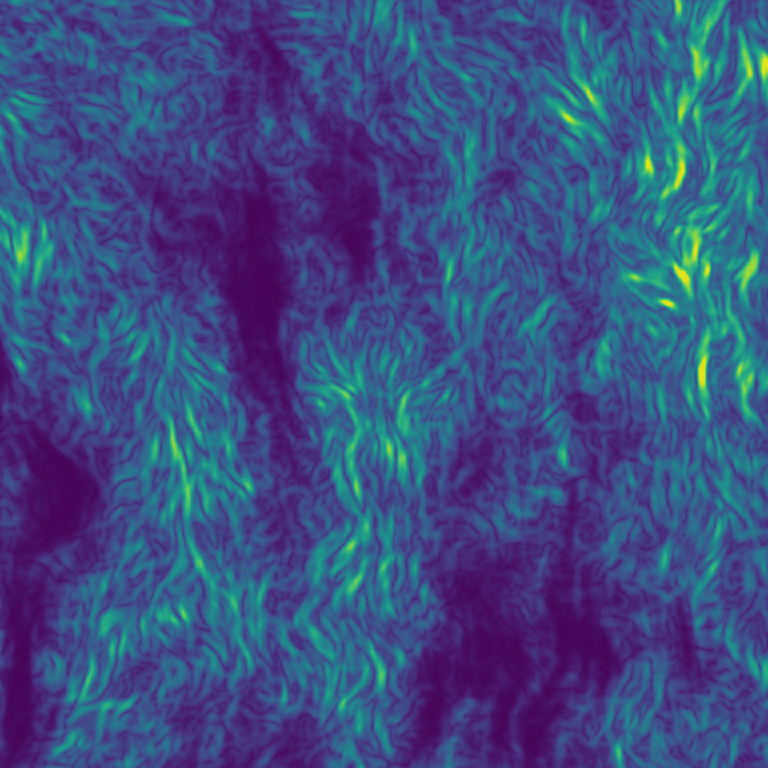
This texture is drawn by a Shadertoy shader. Its source:

```glsl
// Slope map of a rough, wind-combed relief: glowing filaments on violet, in a violet-teal-yellow ramp.

const float CELLS          = 192.0; // soft sample cells across the canvas
const float GRID_STRENGTH  = 0.5;   // how visible the sample cells are
const float GRAIN_FREQ     = 18.0;  // noise cells of the coarsest grain
const vec3  GRAIN_MIX      = vec3(0.50, 0.65, 0.36); // coarse to fine grain weights
const float BASE_LEVEL     = 0.26;  // typical ramp position
const float SLOPE_FLOOR    = 0.38;  // brightness where the slope vanishes
const float SLOPE_GAIN     = 0.68;  // brightness added by slope
const float BAND_CONTRAST  = 1.85;  // strength of bright bands
const float BEND           = 0.75;  // how far the bands bow sideways
const float BEND_HEIGHT    = 0.35;  // height where the bands stand upright
const float FLOW_WIGGLE    = 2.0;   // local turning of the filaments
const float STRETCH_DARK   = 0.08;  // filament length in dark areas
const float STRETCH_BRIGHT = 0.32;  // filament length in bright bands

// Random unit vector for a lattice point
vec2 latticeGradient(vec2 cell) {
    uvec2 v = uvec2(ivec2(cell)) * 1664525u + 1013904223u;
    v.x += v.y * 1664525u;
    v.y += v.x * 1664525u;
    v ^= v >> 16u;
    v.x += v.y * 1664525u;
    v ^= v >> 16u;
    float angle = float(v.x & 65535u) / 65536.0 * 6.28319;
    return vec2(cos(angle), sin(angle));
}

// Gradient noise: value in x, derivative in yz
vec3 gradientNoise(vec2 p) {
    vec2 i = floor(p), f = p - i;
    vec2 s  = f * f * f * (f * (f * 6.0 - 15.0) + 10.0);
    vec2 ds = 30.0 * f * f * (f * (f - 2.0) + 1.0);
    vec2 e = vec2(0.0, 1.0);
    vec2 ga = latticeGradient(i);
    vec2 gb = latticeGradient(i + e.yx);
    vec2 gc = latticeGradient(i + e.xy);
    vec2 gd = latticeGradient(i + e.yy);
    float a = dot(ga, f);
    float b = dot(gb, f - e.yx);
    float c = dot(gc, f - e.xy);
    float d = dot(gd, f - e.yy);
    float k = a - b - c + d;
    float value = a + s.x * (b - a) + s.y * (c - a) + s.x * s.y * k;
    vec2 slope = ga + s.x * (gb - ga) + s.y * (gc - ga)
               + s.x * s.y * (ga - gb - gc + gd)
               + ds * (s.yx * k + vec2(b, c) - a);
    return vec3(value, slope);
}

// Polynomial fit of the violet-teal-yellow ramp
vec3 ramp(float t) {
    const vec3 c0 = vec3(0.2777, 0.0054, 0.3341);
    const vec3 c1 = vec3(0.1051, 1.4046, 1.3846);
    const vec3 c2 = vec3(-0.3309, 0.2148, 0.0951);
    const vec3 c3 = vec3(-4.6342, -5.7991, -19.3324);
    const vec3 c4 = vec3(6.2283, 14.1799, 56.6906);
    const vec3 c5 = vec3(4.7764, -13.7451, -65.3530);
    const vec3 c6 = vec3(-5.4355, 4.6459, 26.3124);
    return c0 + t * (c1 + t * (c2 + t * (c3 + t * (c4 + t * (c5 + t * c6)))));
}

// Bands and wisps of four sizes that follow the bowed coordinate
float bandField(vec2 p, float across) {
    float wander = 0.07 * gradientNoise(p * 6.0 + 31.0).x;
    vec2 q = vec2(across + wander, p.y) * vec2(4.5, 1.9);
    float sum = 0.0, weight = 1.0;
    for (int i = 0; i < 4; i++) {
        sum += weight * gradientNoise(q + 7.3).x;
        q = q * 2.2 + 12.4;
        weight *= 0.68;
    }
    return sum;
}

// Slope of the grain, averaged along the flow to draw it into filaments
float combedSlope(vec2 p, vec2 flow, float stretch) {
    vec2 slope = vec2(0.0);
    for (int octave = 0; octave < 3; octave++) {
        vec2 q = p * GRAIN_FREQ * exp2(float(octave)) + 3.7 + 29.3 * float(octave);
        for (int i = -2; i <= 2; i++)
            slope += GRAIN_MIX[octave] * gradientNoise(q + flow * stretch * float(i)).yz;
    }
    float restoreContrast = 1.0 + 3.0 * stretch;
    return length(slope) / 5.0 * restoreContrast;
}

void mainImage(out vec4 fragColor, in vec2 fragCoord) {
    // Softly stepped sample grid
    vec2 grid = fragCoord / iResolution.y * CELLS;
    vec2 stepped = floor(grid) + smoothstep(0.0, 1.0, fract(grid));
    vec2 p = mix(grid, stepped, GRID_STRENGTH) / CELLS;

    // Bowed coordinate across the bands, and the direction along them
    float rise = p.y - BEND_HEIGHT;
    float side = 1.0 - p.x;
    float across = p.x + BEND * side * rise * rise;
    vec2 acrossSlope = vec2(1.0 - BEND * rise * rise, 2.0 * BEND * side * rise);
    float turn = FLOW_WIGGLE * gradientNoise(p * 9.0 + 67.0).x;
    vec2 flow = normalize(vec2(-acrossSlope.y, acrossSlope.x));
    flow = mat2(cos(turn), sin(turn), -sin(turn), cos(turn)) * flow;

    // Filaments lengthen inside the bright bands
    float band = bandField(p, across);
    float stretch = mix(STRETCH_DARK, STRETCH_BRIGHT, smoothstep(-0.2, 0.35, band));
    float slope = combedSlope(p, flow, stretch);

    // Band brightness, kept softly above zero
    float glow = 1.0 + BAND_CONTRAST * band;
    glow = 0.5 * (glow + sqrt(glow * glow + 0.1));
    float level = BASE_LEVEL * glow * (SLOPE_FLOOR + SLOPE_GAIN * slope);
    fragColor = vec4(ramp(clamp(level, 0.0, 0.95)), 1.0);
}
```
